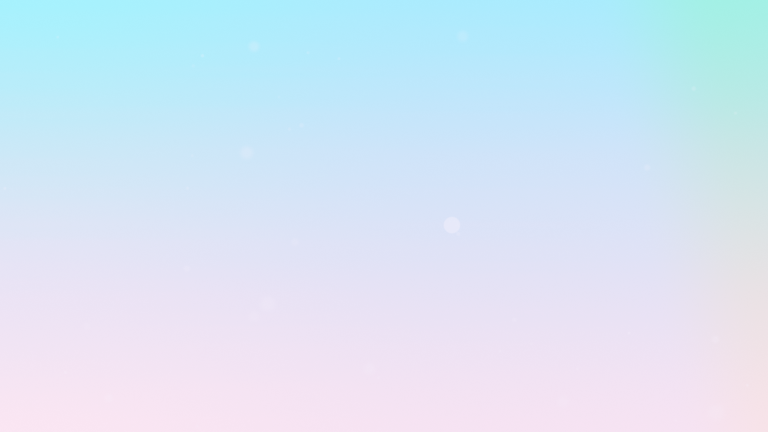
A WebGL 1 fragment shader for this background:

```glsl
precision highp float;
// A pastel sky: cyan fades through lavender to pink, with a mint-to-peach veil
// along the right side. Vertical colour ramps are blended across the width,
// then brushed with faint horizontal streaks and scattered pale bokeh dots.

uniform vec2 u_resolution;

// Colour ramps, from top to bottom
const vec3 LEFT_TOP = vec3(0.64, 0.95, 0.995);
const vec3 LEFT_HIGH = vec3(0.775, 0.915, 0.97);
const vec3 LEFT_LOW = vec3(0.915, 0.89, 0.96);
const vec3 LEFT_BOTTOM = vec3(0.98, 0.90, 0.95);

const vec3 MID_TOP = vec3(0.66, 0.925, 0.995);
const vec3 MID_HIGH = vec3(0.79, 0.895, 0.98);
const vec3 MID_LOW = vec3(0.895, 0.885, 0.96);
const vec3 MID_BOTTOM = vec3(0.965, 0.89, 0.95);

const vec3 VEIL_TOP = vec3(0.63, 0.945, 0.90);
const vec3 VEIL_HIGH = vec3(0.76, 0.905, 0.90);
const vec3 VEIL_LOW = vec3(0.91, 0.885, 0.895);
const vec3 VEIL_BOTTOM = vec3(0.97, 0.89, 0.91);

// Veil edge: where it starts and ends, at the top and at the bottom
const vec2 VEIL_EDGE_TOP = vec2(0.76, 0.94);
const vec2 VEIL_EDGE_BOTTOM = vec2(0.88, 1.02);

const float STREAK_AMOUNT = 0.018;
const vec2 STREAK_SCALE = vec2(3.0, 75.0);
const float WAVE_AMOUNT = 0.025;

// Bokeh: dot radii are fractions of the canvas height
const int DOT_COUNT = 38;
const float DOT_MIN = 0.003;
const float DOT_MAX = 0.019;
const float DOT_ALPHA = 0.24;
const vec3 DOT_COLOR = vec3(0.97, 0.95, 0.99);
const vec2 DISC_CENTER = vec2(0.5885, 0.479);
const float DISC_RADIUS = 0.019;
const float DISC_ALPHA = 0.42;

float hash(vec2 p) {
  vec3 q = fract(vec3(p.xyx) * 0.1031);
  q += dot(q, q.yzx + 33.33);
  return fract((q.x + q.y) * q.z);
}

float noise(vec2 p) {
  vec2 cell = floor(p);
  vec2 f = fract(p);
  f = f * f * (3.0 - 2.0 * f);
  float low = mix(hash(cell), hash(cell + vec2(1.0, 0.0)), f.x);
  float high = mix(hash(cell + vec2(0.0, 1.0)), hash(cell + 1.0), f.x);
  return mix(low, high, f.y);
}

// Four-stop ramp; depth runs from 0 at the top to 1 at the bottom
vec3 ramp(vec3 top, vec3 high, vec3 low, vec3 bottom, float depth) {
  vec3 color = mix(top, high, smoothstep(-0.08, 0.38, depth));
  color = mix(color, low, smoothstep(0.20, 0.72, depth));
  return mix(color, bottom, smoothstep(0.58, 1.04, depth));
}

vec3 sky(vec2 uv) {
  float wave = noise(vec2(uv.x * 2.5, uv.y * 5.0) + 7.0) - 0.5;
  float streak = noise(uv * STREAK_SCALE) - 0.5;
  float fade = 1.0 - smoothstep(0.65, 0.95, uv.x);
  float depth = 1.0 - uv.y + wave * WAVE_AMOUNT + streak * STREAK_AMOUNT * fade;

  vec3 left = ramp(LEFT_TOP, LEFT_HIGH, LEFT_LOW, LEFT_BOTTOM, depth);
  vec3 middle = ramp(MID_TOP, MID_HIGH, MID_LOW, MID_BOTTOM, depth);
  vec3 veil = ramp(VEIL_TOP, VEIL_HIGH, VEIL_LOW, VEIL_BOTTOM, depth);

  vec2 edge = mix(VEIL_EDGE_BOTTOM, VEIL_EDGE_TOP, uv.y);
  vec3 color = mix(left, middle, smoothstep(0.05, 0.60, uv.x));
  return mix(color, veil, smoothstep(edge.x, edge.y, uv.x));
}

// Soft disc coverage, at least one pixel of blur
float disc(vec2 p, vec2 center, float radius, float softness) {
  float blur = max(radius * softness, 1.0 / u_resolution.y);
  return 1.0 - smoothstep(radius - blur, radius + blur, length(p - center));
}

float bokeh(vec2 p, float aspect) {
  float light = disc(p, DISC_CENTER * vec2(aspect, 1.0), DISC_RADIUS, 0.12) * DISC_ALPHA;
  for (int i = 0; i < DOT_COUNT; i++) {
    float id = float(i) + 1.0;
    vec2 center = vec2(hash(vec2(id, 3.7)) * aspect, hash(vec2(id, 19.3)));
    float size = pow(hash(vec2(id, 41.9)), 4.0);
    float alpha = DOT_ALPHA * mix(0.4, 1.0, hash(vec2(id, 67.1)));
    light += disc(p, center, mix(DOT_MIN, DOT_MAX, size), 0.6) * alpha;
  }
  return min(light, 0.6);
}

void main() {
  vec2 uv = gl_FragCoord.xy / u_resolution;
  float aspect = u_resolution.x / u_resolution.y;
  vec3 color = sky(uv);
  color = mix(color, DOT_COLOR, bokeh(uv * vec2(aspect, 1.0), aspect));

  // Fine dither against banding
  color += (hash(gl_FragCoord.xy) - 0.5) / 255.0;
  gl_FragColor = vec4(color, 1.0);
}
```
